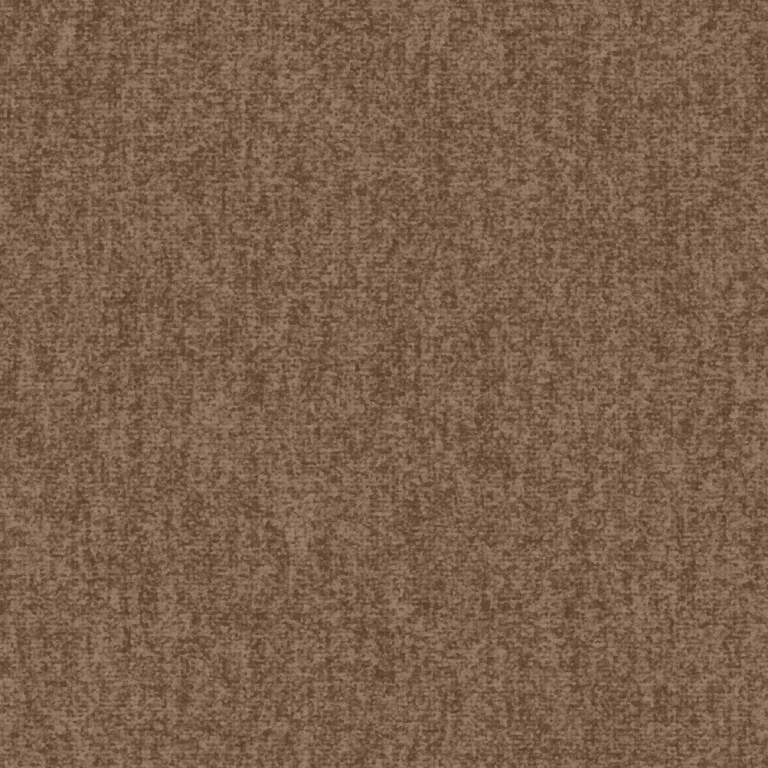
Reproduce this texture procedurally as a Shadertoy shader.

```glsl
// Brown woven upholstery: mottled tufts, vertical slubs and fine thread rows.
#define MID_BROWN vec3(0.477, 0.380, 0.296)
#define CONTRAST 0.076
#define TUFT_CELLS vec2(235.0, 255.0)
#define CLUMP_CELLS vec2(125.0, 112.0)
#define SLUB_CELLS vec2(125.0, 17.0)
#define DASH_CELLS vec2(85.0, 215.0)
#define FIBRE_CELLS vec2(390.0, 390.0)
#define THREAD_ROWS 158.0
#define THREAD_COLUMNS 146.0
#define CELL_SHARPNESS 8.0

const float TAU = 6.28318;

vec3 hash3(vec2 cell) {
    vec3 p = fract(cell.xyx * vec3(0.1031, 0.1030, 0.0973));
    p += dot(p, p.yxz + 33.33);
    return fract((p.xxy + p.yzz) * p.zyx);
}

// Cellular noise in -1..1: random tones of nearby cells, softly blended.
float cellTone(vec2 p, float seed) {
    vec2 home = floor(p);
    vec2 local = p - home;
    float total = 0.0;
    float weightSum = 0.0;
    for (int y = -1; y <= 1; y++) {
        for (int x = -1; x <= 1; x++) {
            vec2 offset = vec2(x, y);
            vec3 rnd = hash3(home + offset + seed);
            vec2 away = offset + rnd.xy - local;
            float weight = exp(-CELL_SHARPNESS * dot(away, away));
            total += weight * (2.0 * rnd.z - 1.0);
            weightSum += weight;
        }
    }
    return total / max(weightSum, 1e-6);
}

// Weave threads, slightly wavy and fading in and out.
float threads(vec2 uv, float fade) {
    float rowWave = 0.7 * sin(uv.x * 23.0) + 0.5 * sin(uv.x * 61.0 + uv.y * 9.0);
    float columnWave = 0.8 * sin(uv.y * 19.0) + 0.5 * sin(uv.y * 47.0 + uv.x * 11.0);
    float rows = sin(TAU * THREAD_ROWS * uv.y + rowWave);
    float columns = sin(TAU * THREAD_COLUMNS * uv.x + columnWave);
    return rows * (0.24 + 0.2 * fade) + columns * (0.14 - 0.12 * fade);
}

void mainImage(out vec4 fragColor, in vec2 fragCoord) {
    vec2 uv = fragCoord / iResolution.y;

    // Mottling from coarse to fine
    float slub = cellTone(uv * SLUB_CELLS, 17.0);
    float clump = cellTone(uv * CLUMP_CELLS, 53.0);
    float dash = cellTone(uv * DASH_CELLS, 391.0);
    float tuft = cellTone(uv * TUFT_CELLS, 731.0);
    float fibre = cellTone(uv * FIBRE_CELLS, 1211.0);

    float tone = 0.58 * slub + 0.38 * clump + 0.55 * dash
               + 1.25 * tuft + 0.75 * fibre + threads(uv, clump);

    // Soft limit keeps the darkest and lightest yarn within range
    tone /= sqrt(1.0 + 0.18 * tone * tone);
    fragColor = vec4(MID_BROWN + CONTRAST * tone, 1.0);
}
```
